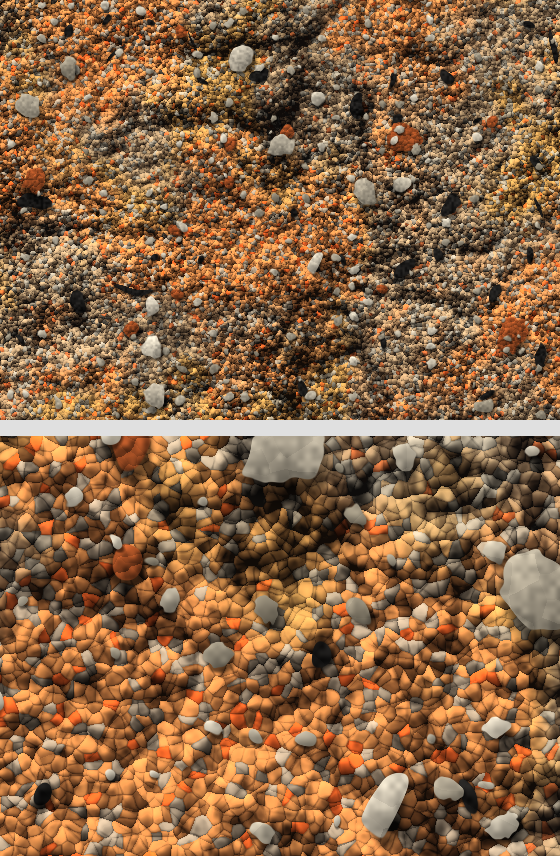
Top: the whole. Bottom: its middle third, enlarged.
This texture is drawn by a WebGL 1 fragment shader. Its source:

```glsl
precision highp float;
// Crumbly brown soil: billowed noise forms lit clods, two cellular layers form
// the grains, and scattered ellipses add pale pebbles, rusty lumps, charcoal
// and twigs. One tone value is summed up, then mapped through an earth ramp.
uniform vec2 u_resolution;

const vec3 PIT = vec3(0.06, 0.045, 0.035);
const vec3 SHADOW = vec3(0.18, 0.13, 0.09);
const vec3 UMBER = vec3(0.33, 0.25, 0.17);
const vec3 EARTH = vec3(0.48, 0.37, 0.26);
const vec3 CLAY = vec3(0.65, 0.52, 0.36);
const vec3 SAND = vec3(0.88, 0.70, 0.49);
const vec3 STONE_DULL = vec3(0.60, 0.56, 0.48);
const vec3 STONE_PALE = vec3(0.86, 0.82, 0.74);
const vec3 RUST = vec3(0.62, 0.30, 0.14);
const vec3 CHARCOAL = vec3(0.11, 0.105, 0.10);
const vec3 ORANGE_TINT = vec3(1.17, 0.93, 0.72);
const vec3 OCHRE_TINT = vec3(1.06, 1.0, 0.76);
const vec3 COOL_TINT = vec3(0.95, 0.99, 1.06);
const vec2 LIGHT = vec2(-0.35, 0.937);
const float BASE_TONE = 0.58;
const float CLOD_SCALE = 2.8;
const float CRUMB_CELLS = 46.0;
const float GRAIN_CELLS = 105.0;
const float DUST_SCALE = 180.0;

float hash(vec2 p) {
  vec3 q = fract(p.xyx * 0.1031);
  q += dot(q, q.yzx + 33.33);
  return fract((q.x + q.y) * q.z);
}

vec2 hash2(vec2 p) { return vec2(hash(p), hash(p + 57.3)); }

float noise(vec2 p) {
  vec2 i = floor(p), f = fract(p);
  f = f * f * (3.0 - 2.0 * f);
  return mix(mix(hash(i), hash(i + vec2(1, 0)), f.x),
             mix(hash(i + vec2(0, 1)), hash(i + vec2(1, 1)), f.x), f.y);
}

float patches(vec2 p) {
  return 0.55 * noise(p) + 0.28 * noise(p * 2.3 + 7.0) + 0.17 * noise(p * 6.1 + 3.0);
}

// Ground height: broad swells carrying rounded lumps with sharp creases.
float clods(vec2 p) {
  p += 0.1 * (vec2(noise(p * 5.0), noise(p * 5.0 + 19.0)) - 0.5);
  float height = 0.6 * noise(p * CLOD_SCALE + 4.0), size = 0.3;
  p *= 2.2 * CLOD_SCALE;
  for (int i = 0; i < 5; i++) {
    height += size * abs(2.0 * noise(p) - 1.0);
    p = mat2(0.8, 0.6, -0.6, 0.8) * p * 2.03 + 11.0;
    size *= 0.53;
  }
  return height;
}

// Cellular grains: x = id, y = side facing the light, z = distance to the gap.
vec3 grains(vec2 q) {
  q += 0.5 * (vec2(noise(q * 0.9), noise(q * 0.9 + 31.0)) - 0.5);
  vec2 cell = floor(q), nearest = vec2(0.0);
  float first = 9.0, second = 9.0, id = 0.0;
  for (int j = -1; j <= 1; j++) for (int i = -1; i <= 1; i++) {
    vec2 c = cell + vec2(i, j);
    vec2 offset = q - c - hash2(c);
    float d = length(offset);
    if (d < first) {
      second = first; first = d; nearest = offset; id = hash(c + 91.7);
    } else second = min(second, d);
  }
  return vec3(id, dot(nearest, LIGHT), second - first);
}

// Sparse ellipses: x = cover, y = side facing the light, z = id, w = shadow.
vec4 scatter(vec2 p, float cells, float share, float stretch, float seed) {
  vec2 q = p * cells + seed, cell = floor(q);
  q += 0.16 * (vec2(noise(q * 3.0), noise(q * 3.0 + 13.0)) - 0.5);
  float lumps = 0.8 + 0.4 * noise(q * 8.0), soft = 0.9 * cells / u_resolution.y;
  vec4 found = vec4(0.0);
  for (int j = -1; j <= 1; j++) for (int i = -1; i <= 1; i++) {
    vec2 c = cell + vec2(i, j), r = hash2(c + seed);
    if (hash(c + seed + 7.7) > share) continue;
    vec2 offset = q - c - 0.25 - 0.5 * r;
    float turn = 6.283 * hash(c + 23.1), radius = mix(0.11, 0.36, r.x * r.x);
    vec2 axis = vec2(cos(turn), sin(turn)), side = vec2(-axis.y, axis.x);
    vec2 squash = vec2(1.0, stretch);
    float d = lumps * length(squash * vec2(dot(offset, axis), dot(offset, side)));
    vec2 shade = offset + LIGHT * radius * 0.45 / stretch;
    float s = length(squash * vec2(dot(shade, axis), dot(shade, side)));
    float cover = 1.0 - smoothstep(radius - soft, radius + soft, d);
    if (cover > found.x) found.xyz = vec3(cover, dot(offset, LIGHT) / radius, r.y);
    found.w = max(found.w, 1.0 - smoothstep(0.8 * radius, 1.4 * radius, s));
  }
  return found;
}

float span(float a, float b, float t) { return clamp((t - a) / (b - a), 0.0, 1.0); }

vec3 earthRamp(float t) {
  vec3 c = mix(PIT, SHADOW, span(0.0, 0.18, t));
  c = mix(c, UMBER, span(0.18, 0.36, t));
  c = mix(c, EARTH, span(0.36, 0.50, t));
  c = mix(c, CLAY, span(0.50, 0.62, t));
  return mix(c, SAND, span(0.62, 0.78, t)) * (1.0 + 0.25 * span(0.8, 1.1, t));
}

vec3 place(vec3 ground, vec4 piece, vec3 colour, float rough) {
  ground *= 1.0 - 0.55 * piece.w;
  return mix(ground, colour * (0.88 + 0.28 * piece.y + rough), piece.x);
}

void main() {
  vec2 p = gl_FragCoord.xy / u_resolution.y;

  // Clod relief, sheltered sides and crevices.
  float height = clods(p);
  float slope = (height - clods(p + LIGHT * 0.012)) / 0.036;
  float drop = clods(p + LIGHT * 0.05) - height;
  float tone = BASE_TONE + 0.24 * slope / (1.0 + abs(slope));
  tone -= 0.24 * smoothstep(0.06, 0.34, drop);
  tone -= 0.28 * (1.0 - smoothstep(0.22, 0.46, height));
  // Grains, coarser in some regions than in others.
  vec3 crumb = grains(p * CRUMB_CELLS), grain = grains(p * GRAIN_CELLS + 40.0);
  float coarse = mix(0.6, 1.35, noise(p * 5.0 + 50.0));
  float dust = noise(p * DUST_SCALE) - 0.5;
  tone += coarse * (0.16 * (crumb.x - 0.5) + 0.2 * crumb.y);
  tone += coarse * (0.38 * (grain.x - 0.5) + 0.28 * grain.y);
  tone -= 0.14 * (1.0 - smoothstep(0.0, 0.25, grain.z));
  tone -= 0.10 * coarse * (1.0 - smoothstep(0.0, 0.2, crumb.z));
  tone += 0.26 * dust;
  // Orange and ochre patches, with odd grey or rusty grains.
  vec3 soil = earthRamp(tone);
  float orange = smoothstep(0.48, 0.66, patches(p * 3.1 + 21.0));
  float ochre = smoothstep(0.5, 0.68, patches(p * 4.0 + 63.0));
  soil *= mix(mix(COOL_TINT, OCHRE_TINT, ochre), ORANGE_TINT, orange);
  float oddity = hash(vec2(grain.x * 917.0, 3.0));
  float grey = dot(soil, vec3(0.35, 0.45, 0.2));
  soil = mix(soil, grey * vec3(1.1, 1.05, 0.94), 0.8 * step(0.8, oddity));
  soil = mix(soil, soil * vec3(1.2, 0.8, 0.6), step(oddity, 0.06));
  // Loose pieces, from the darkest to the palest.
  float rough = 0.5 * dust + 0.22 * (crumb.x - 0.5);
  vec4 twig = scatter(p, 5.0, 0.22, 8.0, 5.0);
  soil = place(soil, twig, CHARCOAL * (1.0 + 1.6 * step(0.7, twig.z)), 2.0 * rough);
  soil = place(soil, scatter(p, 9.0, 0.22, 1.9, 17.0), CHARCOAL, 2.0 * rough);
  soil = place(soil, scatter(p, 8.0, 0.13, 1.2, 29.0), RUST, rough + 0.3 * grain.y);
  vec4 grit = scatter(p, 27.0, 0.24, 1.3, 41.0);
  soil = place(soil, grit, mix(STONE_DULL, STONE_PALE, grit.z), 0.5 * rough);
  vec4 pebble = scatter(p, 10.0, 0.2, 1.35, 53.0);
  soil = place(soil, pebble, mix(STONE_DULL, STONE_PALE, pebble.z), 0.5 * rough);
  gl_FragColor = vec4(clamp(soil, 0.0, 1.0), 1.0);
}
```
